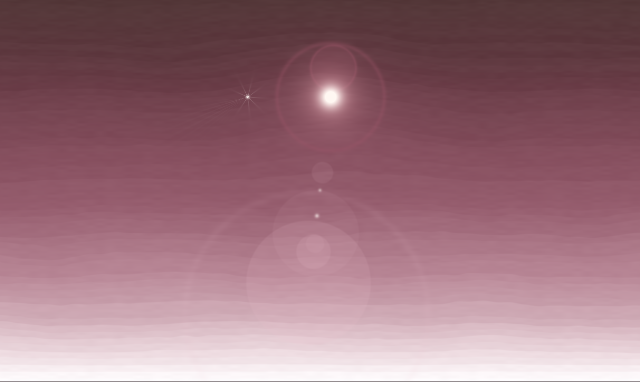
A Shadertoy shader for this background:

```glsl
// A dusky rose sky fading to white at the foot, with a small bright sun,
// a sparkle and a column of lens ghosts. The sky is a ramp of colour stops
// read through waved, stepped bands; discs and rings are distance functions.

// Positions: x from the canvas centre, y from the foot, in canvas heights.
const vec2 SUN = vec2(0.028, 0.746);
const vec2 SPARKLE = vec2(-0.189, 0.746);
const vec3 SUN_COLOUR = vec3(1.0, 0.97, 0.95);
const vec3 GLOW_COLOUR = vec3(0.92, 0.66, 0.70);
const vec3 HALO_COLOUR = vec3(0.62, 0.33, 0.41);
const vec3 GHOST_COLOUR = vec3(0.93, 0.76, 0.81);
const vec3 FOOT_COLOUR = vec3(0.56, 0.53, 0.54);
const float FOOT_WIDTH = 0.0024;
const float BAND_COUNT = 56.0;
const float BAND_STRENGTH = 0.9;
const float BAND_TINT = 0.020;
const float WAVE_HEIGHT = 0.010;
const float SUN_LIFT = 0.045;
const float GRAIN = 0.016;

// Each stop holds a colour and its height.
const int STOP_COUNT = 9;
const vec4 SKY[STOP_COUNT] = vec4[STOP_COUNT](
    vec4(1.00, 0.995, 1.00, 0.00), vec4(0.935, 0.865, 0.885, 0.07),
    vec4(0.83, 0.695, 0.735, 0.16), vec4(0.72, 0.525, 0.585, 0.28),
    vec4(0.595, 0.375, 0.44, 0.46), vec4(0.525, 0.31, 0.37, 0.59),
    vec4(0.435, 0.25, 0.295, 0.74), vec4(0.365, 0.22, 0.245, 0.86),
    vec4(0.32, 0.208, 0.213, 1.00));

float hash(vec2 cell) {
    return fract(sin(dot(cell, vec2(127.1, 311.7))) * 43758.5453);
}

float noise(vec2 p) {
    vec2 cell = floor(p);
    vec2 f = fract(p);
    f = f * f * (3.0 - 2.0 * f);
    float low = mix(hash(cell), hash(cell + vec2(1, 0)), f.x);
    float high = mix(hash(cell + vec2(0, 1)), hash(cell + vec2(1, 1)), f.x);
    return mix(low, high, f.y);
}

vec3 skyRamp(float height) {
    vec3 colour = SKY[0].rgb;
    for (int i = 1; i < STOP_COUNT; i++) {
        float t = (height - SKY[i - 1].w) / (SKY[i].w - SKY[i - 1].w);
        colour = mix(colour, SKY[i].rgb, clamp(t, 0.0, 1.0));
    }
    return colour;
}

// Stepped strata that wave gently and arch over the sun.
vec3 bandedSky(vec2 p) {
    vec2 d = (p - SUN) / vec2(0.25, 0.22);
    float wave = 0.5 * sin(p.x * 9.0 + p.y * 6.0) + 1.4 * noise(p * vec2(7.0, 12.0)) - 0.7;
    wave += 0.5 * noise(p * vec2(28.0, 50.0)) - 0.25;
    float height = p.y + WAVE_HEIGHT * wave * smoothstep(0.0, 0.15, p.y);
    height -= SUN_LIFT * exp(-dot(d, d));
    float level = height * BAND_COUNT;
    float band = floor(level);
    float step01 = smoothstep(0.38, 0.62, fract(level));
    float tint = mix(hash(vec2(band, 3.0)), hash(vec2(band + 1.0, 3.0)), step01) - 0.5;
    vec3 colour = skyRamp(mix(height, (band + step01) / BAND_COUNT, BAND_STRENGTH));
    float streak = noise(p * vec2(40.0, 150.0)) - 0.5;
    return colour + (BAND_TINT * tint + GRAIN * streak) * vec3(0.9, 1.1, 1.0);
}

float disc(vec2 p, vec2 centre, float radius, float blur) {
    return 1.0 - smoothstep(-blur, blur, length(p - centre) - radius);
}

float ring(vec2 p, vec2 centre, float radius, float width) {
    float d = (length(p - centre) - radius) / width;
    return exp(-d * d);
}

float spark(vec2 p, vec2 centre, float size) {
    vec2 d = (p - centre) / size;
    return exp(-dot(d, d));
}

// Uneven thin rays around the sparkle, longest toward the lower left.
float sparkleRays(vec2 p) {
    vec2 d = p - SPARKLE;
    float r = length(d);
    float angle = atan(d.y, d.x);
    float comb = pow(0.5 + 0.5 * cos(angle * 9.0 + 0.6), 10.0);
    float star = comb * exp(-r / 0.016) * 0.32;
    float tail = pow(max(0.0, cos(angle + 2.75)), 30.0) * exp(-r / 0.12);
    return star + tail * sin(angle * 70.0) * 0.05;
}

void mainImage(out vec4 fragColor, in vec2 fragCoord) {
    vec2 p = (fragCoord - vec2(0.5 * iResolution.x, 0.0)) / iResolution.y;
    float blur = max(1.0 / iResolution.y, 0.003);
    vec3 colour = bandedSky(p);

    // Rings around the sun
    float halo = 0.26 * ring(p, SUN, 0.141, 0.006) + 0.05 * disc(p, SUN, 0.141, blur);
    halo += 0.22 * ring(p, vec2(0.035, 0.822), 0.060, 0.004);
    halo += 0.18 * disc(p, vec2(0.035, 0.822), 0.060, blur);
    colour = mix(colour, HALO_COLOUR, halo);

    // Lens ghosts below it
    float ghost = 0.09 * disc(p, vec2(0.0065, 0.548), 0.028, blur);
    ghost += 0.06 * disc(p, vec2(-0.011, 0.389), 0.113, blur);
    ghost += 0.12 * disc(p, vec2(-0.030, 0.259), 0.163, blur);
    ghost += 0.10 * disc(p, vec2(-0.017, 0.341), 0.045, blur);
    ghost += 0.06 * disc(p, vec2(-0.013, 0.362), 0.024, blur);
    ghost += 0.06 * ring(p, vec2(-0.035, 0.178), 0.318, 0.010);
    colour = mix(colour, GHOST_COLOUR, ghost);

    // Sun glow and core
    float r = length(p - SUN);
    colour = mix(colour, GLOW_COLOUR, 0.75 * exp(-pow(r / 0.056, 1.4)));
    colour = mix(colour, SUN_COLOUR, min(1.0, 1.3 * exp(-pow(r / 0.027, 2.0))));

    // Sparkle and pinpoints
    float points = 0.75 * spark(p, SPARKLE, 0.005) + sparkleRays(p);
    points += 0.45 * spark(p, vec2(0.0, 0.502), 0.0045);
    points += 0.60 * spark(p, vec2(-0.008, 0.435), 0.0055);
    colour = mix(colour, SUN_COLOUR, clamp(points, 0.0, 1.0));

    // Thin line along the foot
    colour = mix(FOOT_COLOUR, colour, smoothstep(0.0, blur, p.y - FOOT_WIDTH + 0.5 * blur));
    fragColor = vec4(colour, 1.0);
}
```
